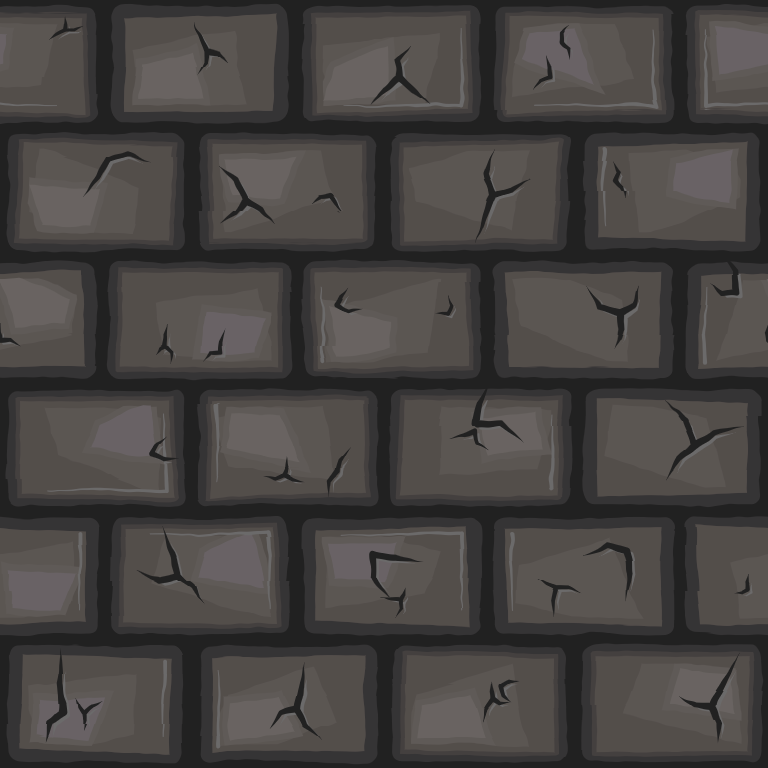
This texture is drawn by a Shadertoy shader. Its source:

```glsl
float hash(float n) { return fract(sin(n * 12.9898) * 43758.5); }

vec2 dir(float a) { return vec2(cos(a), sin(a)); }

float noise(vec2 p) {
    vec2 i = floor(p), f = fract(p);
    f = f * f * (3.0 - 2.0 * f);
    float n = i.x + i.y * 57.31;
    return mix(mix(hash(n), hash(n + 1.0), f.x),
               mix(hash(n + 57.31), hash(n + 58.31), f.x), f.y) - 0.5;
}

float roundBox(vec2 p, vec2 halfSize, float radius) {
    vec2 q = abs(p) - halfSize + radius;
    return length(max(q, 0.0)) + min(max(q.x, q.y), 0.0) - radius;
}

// Four half-planes, each tilted a little at random
float crookedQuad(vec2 p, vec2 halfSize, float seed, float tilt) {
    float d = -10.0;
    for (int i = 0; i < 4; i++) {
        float a = 1.5708 * float(i) + tilt * (2.0 * hash(seed + float(i)) - 1.0);
        d = max(d, dot(p, dir(a)) - (i % 2 == 0 ? halfSize.x : halfSize.y));
    }
    return d;
}

// Segment whose half width runs from wa to wb
float taper(vec2 p, vec2 a, vec2 b, float wa, float wb) {
    vec2 ab = b - a;
    float h = clamp(dot(p - a, ab) / dot(ab, ab), 0.0, 1.0);
    return length(p - a - ab * h) - mix(wa, wb, h);
}

// Two or three bent arms leaving a hub
float crack(vec2 p, float size, float seed) {
    float d = 10.0, width = 0.011 + 0.05 * size;
    float start = 6.2832 * hash(seed);
    int arms = hash(seed + 1.0) > 0.45 ? 3 : 2;
    for (int i = 0; i < arms; i++) {
        float s = seed + 2.0 + 3.0 * float(i);
        float a = start + 2.0 * float(i) + 0.8 * (hash(s) - 0.5);
        float len = size * (0.6 + 0.6 * hash(s + 1.0));
        vec2 elbow = 0.5 * len * dir(a);
        vec2 tip = elbow + 0.6 * len * dir(a + 1.6 * (hash(s + 2.0) - 0.5));
        d = min(d, taper(p, vec2(0.0), elbow, width, 0.75 * width));
        d = min(d, taper(p, elbow, tip, 0.75 * width, 0.0));
    }
    return d;
}

void mainImage(out vec4 fragColor, in vec2 fragCoord) {
    const vec3 mortar = vec3(0.13), rim = vec3(0.208, 0.202, 0.207);
    const vec3 stone = vec3(0.326, 0.304, 0.292), worn = vec3(0.357, 0.337, 0.323);
    const vec3 pale = vec3(0.41, 0.39, 0.38), chip = vec3(0.42, 0.415, 0.415);
    float px = 6.0 / iResolution.y;
    #define FILL(d) clamp(0.5 - (d) / px, 0.0, 1.0)

    // Running bond: four bricks across, six courses
    vec2 grid = fragCoord / iResolution.xy * vec2(4.0, 6.0);
    float row = floor(grid.y);
    grid.x += 0.46 * mod(row, 2.0);
    float seed = 17.17 * mod(floor(grid.x), 4.0) + 41.37 * row + 3.0;
    vec2 p = (fract(grid) - 0.5) * vec2(1.5, 1.0);

    // Hand-cut wobble
    vec2 q = p + 10.0 + seed;
    vec2 wob = 0.035 * vec2(noise(q * 4.0), noise(q * 4.0 + 31.0))
             + 0.014 * vec2(noise(q * 13.0), noise(q * 13.0 + 17.0));
    vec2 w = p + wob;

    // Brick rim and face
    vec2 size = vec2(0.68 + 0.03 * hash(seed + 20.0), 0.452);
    vec3 color = mix(mortar, rim, FILL(roundBox(w, size, 0.08)));
    float face = crookedQuad(p + 0.6 * wob, size - vec2(0.1, 0.082), seed + 21.0, 0.045);
    float border = 0.035 * step(0.55, hash(seed + 26.0));
    color = mix(color, vec3(0.268, 0.252, 0.247), FILL(max(face - border, roundBox(w, size - 0.04, 0.06))));
    float inside = FILL(face);
    color = mix(color, stone, inside);

    // Nested worn patches pushed toward one corner
    vec2 corner = sign(vec2(hash(seed + 30.0), hash(seed + 31.0)) - vec2(0.6, 0.45));
    float keepIn = face + 0.05;
    float patchD = crookedQuad(w - corner * vec2(0.1, 0.06), vec2(0.41, 0.25), seed + 32.0, 0.4);
    color = mix(color, worn, FILL(max(patchD, keepIn)));
    float light = crookedQuad(w - corner * vec2(0.24, 0.11), vec2(0.22, 0.15), seed + 37.0, 0.4);
    light += step(0.7, hash(seed + 42.0));
    vec3 paleTint = pale + vec3(0.0, -0.005, 0.018) * step(0.7, hash(seed + 43.0));
    color = mix(color, mix(worn, pale, 0.3), FILL(max(light - 0.05, keepIn)));
    color = mix(color, paleTint, FILL(max(light, keepIn - 0.01)));

    // Chipped light edges, meeting at a corner
    if (hash(seed + 50.0) < 0.45) {
        vec2 side = sign(vec2(hash(seed + 51.0), hash(seed + 52.0)) - vec2(0.35, 0.7));
        vec2 c = side * (size - vec2(0.145, 0.125));
        float edge = taper(w, c, c * vec2(1.0, -0.8), 0.016, 0.004);
        if (hash(seed + 53.0) < 0.6) edge = min(edge, taper(w, c, c * vec2(-0.7, 1.0), 0.014, 0.004));
        color = mix(color, chip, FILL(edge) * inside);
    }

    // Cracks: a large or small one, then sometimes another small one
    float dark = 10.0, lit = 10.0;
    for (int i = 0; i < 2; i++) {
        float s = seed + 60.0 + 20.0 * float(i);
        if (hash(s) > (i == 0 ? 0.85 : 0.35)) continue;
        bool large = i == 0 && hash(s + 1.0) < 0.6;
        float span = (large ? 0.3 : 0.12) + 0.08 * hash(s + 2.0);
        vec2 reach = large ? vec2(0.7, 0.5) : vec2(0.95, 0.55);
        vec2 hub = reach * (vec2(hash(s + 3.0), hash(s + 4.0)) - 0.5);
        dark = min(dark, crack(w - hub, span, s + 5.0));
        lit = min(lit, crack(w - hub - vec2(0.032, -0.026), span * 0.9, s + 5.0) + 0.008);
    }
    color = mix(color, chip, FILL(lit) * inside);
    color = mix(color, mortar, FILL(dark));

    fragColor = vec4(color, 1.0);
}
```
